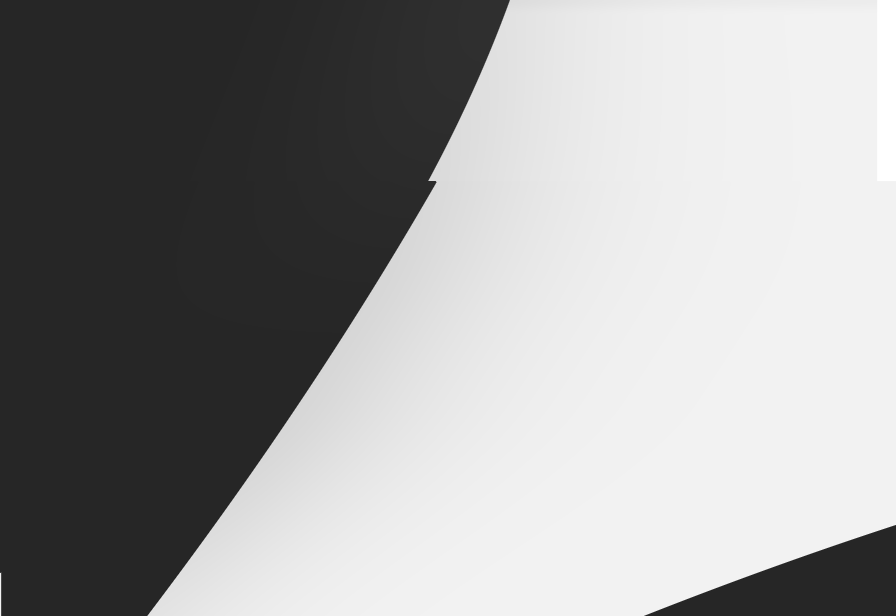
A Shadertoy shader for this background:

```glsl
const float ASPECT = 16.0 / 11.0;
const float SEAM_HEIGHT = 0.706;
const vec3 CHARCOAL = vec3(0.150);
const vec3 PAPER = vec3(0.950);
const vec3 WHITE = vec3(1.0);

// Antialiased coverage of the positive side of a signed distance
float coverage(float dist, float pixel) {
    return clamp(dist / pixel + 0.5, 0.0, 1.0);
}

float quadratic(float t, float start, float slope, float bend) {
    return start + t * (slope + t * bend);
}

// Horizontal position of the sweeping edge, with a small jog at the seam
float sweepEdge(float y, float seam, float pixel) {
    float lower = quadratic(y, 0.239, 0.759, -0.1306);
    float upper = quadratic(y - seam, 0.695, 0.54, -0.30);
    return mix(lower, upper, coverage(y - seam, pixel));
}

// Pale sheet, shaded along the sweeping edge and deepest at mid height
vec3 paperShade(float dist, float y, vec3 base) {
    float middle = smoothstep(-0.1, 0.35, y) * (1.0 - smoothstep(0.5, 1.15, y));
    float depth = mix(0.055, 0.110, middle);
    float width = mix(0.18, 0.24, middle);
    float falloff = exp(-pow(max(dist, 0.0) / width, 1.3));
    float topShadow = 0.025 * smoothstep(0.975, 1.0, y);
    return base - depth * falloff - topShadow;
}

// Dark field, faintly lit toward the upper part of the edge
vec3 darkShade(float dist, float y, vec3 base) {
    float glow = smoothstep(-0.45, 0.0, dist) * smoothstep(0.4, 1.0, y);
    return base + 0.035 * glow;
}

void mainImage(out vec4 fragColor, in vec2 fragCoord) {
    vec2 p = fragCoord / iResolution.xy * vec2(ASPECT, 1.0);
    float pixel = 1.0 / iResolution.y;

    // Main sweep between the dark field and the pale sheet
    float offset = p.x - sweepEdge(p.y, SEAM_HEIGHT, pixel);
    float sheet = coverage(offset * 0.83, pixel);
    vec3 color = mix(darkShade(offset, p.y, CHARCOAL),
                     paperShade(offset, p.y, PAPER), sheet);

    // Dark wedge in the lower right corner
    float wedgeTop = quadratic(p.x - 1.045, 0.0, 0.395, -0.083);
    float wedge = coverage((wedgeTop - p.y) * 0.94, pixel);
    color = mix(color, CHARCOAL, wedge);

    // White block on the right, resting on the seam
    float block = coverage(min(p.x - 1.424, p.y - SEAM_HEIGHT), pixel);
    color = mix(color, WHITE, block);

    // Thin light sliver at the lower left
    float sliver = coverage(min(0.0019 - p.x, 0.07 - p.y), pixel);
    color = mix(color, PAPER, sliver);

    fragColor = vec4(color, 1.0);
}
```
